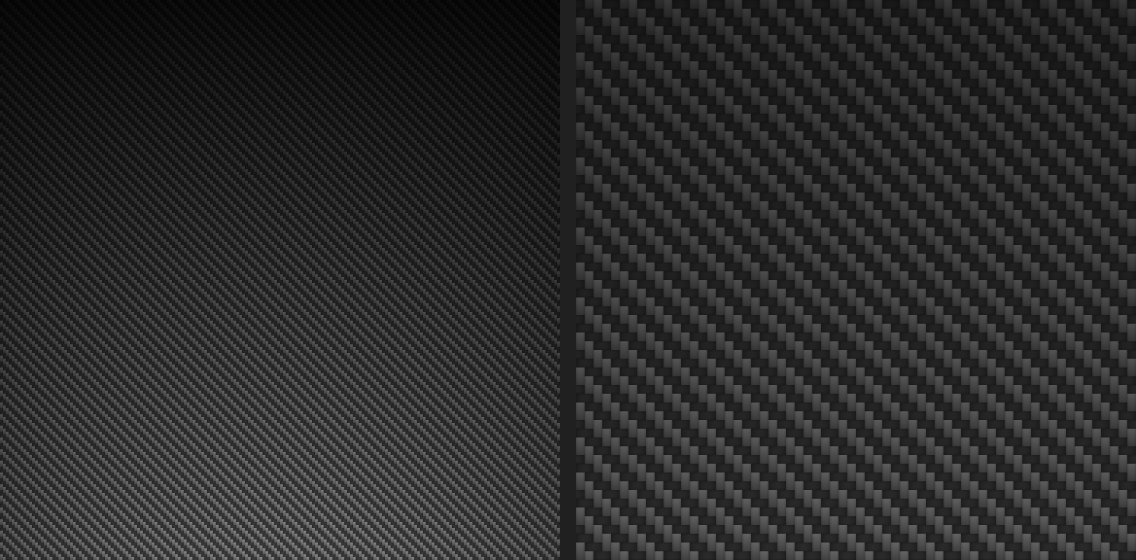
Left: the whole. Right: its middle third, enlarged.
Give the GLSL for this texture, as a WebGL 2 fragment shader.

```glsl
#version 300 es
precision highp float;
// Carbon fibre in a 2/2 twill: stepped light floats alternate with dark ones,
// forming diagonals that fall to the right. A broad glow from the lower edge
// shades the cloth, and each pixel averages several samples for smooth edges.

#define REPEATS vec2(48.0, 48.0)  // weave repeats across and down
#define CELLS 4.0                 // threads in one repeat
#define LIGHT_FLOAT 0.345         // grey of the raised threads
#define DARK_FLOAT 0.155          // grey of the sunken threads
#define SEAM_DEPTH 0.14           // darkening between threads
#define GLOW_BOTTOM 1.38          // light at the lower edge
#define GLOW_TOP 0.15             // light at the upper edge
#define SIDE_FADE 0.24            // light lost towards the sides
#define SAMPLES 4                 // samples per pixel along each axis

uniform vec2 u_resolution;
out vec4 fragColor;

// Darkens the two long edges of a thread; x runs from 0 to 1 across it.
float threadShade(float x) {
    float edge = abs(2.0 * x - 1.0);
    return 1.0 - SEAM_DEPTH * smoothstep(0.45, 1.0, edge);
}

// Grey of the cloth before lighting.
float twill(vec2 uv) {
    vec2 grid = uv * REPEATS * CELLS;
    vec2 cell = floor(grid);
    vec2 local = grid - cell;
    float order = mod(cell.x + cell.y, CELLS);

    // Upright floats span two cells and brighten towards their upper end.
    if (order < 2.0) {
        float along = 0.5 * (order + local.y);
        return LIGHT_FLOAT * mix(0.74, 1.18, along) * threadShade(local.x);
    }

    // Level floats span two cells and curve gently down at both ends.
    float along = 0.5 * (order - 2.0 + local.x);
    float crown = 4.0 * along * (1.0 - along);
    return DARK_FLOAT * mix(0.78, 1.10, crown) * threadShade(local.y);
}

// Wide light that rises from the lower centre and fades upwards and sideways.
float glow(vec2 uv) {
    float side = 2.0 * uv.x - 1.0;
    float vertical = mix(GLOW_BOTTOM, GLOW_TOP, uv.y);
    return vertical * (1.0 - SIDE_FADE * side * side);
}

void main() {
    vec2 corner = gl_FragCoord.xy - 0.5;
    float cloth = 0.0;

    // Average the weave over the area of the pixel.
    for (int y = 0; y < SAMPLES; y++) {
        for (int x = 0; x < SAMPLES; x++) {
            vec2 offset = (vec2(x, y) + 0.5) / float(SAMPLES);
            cloth += twill((corner + offset) / u_resolution);
        }
    }
    cloth /= float(SAMPLES * SAMPLES);

    float grey = cloth * glow(gl_FragCoord.xy / u_resolution);
    fragColor = vec4(vec3(grey), 1.0);
}
```
